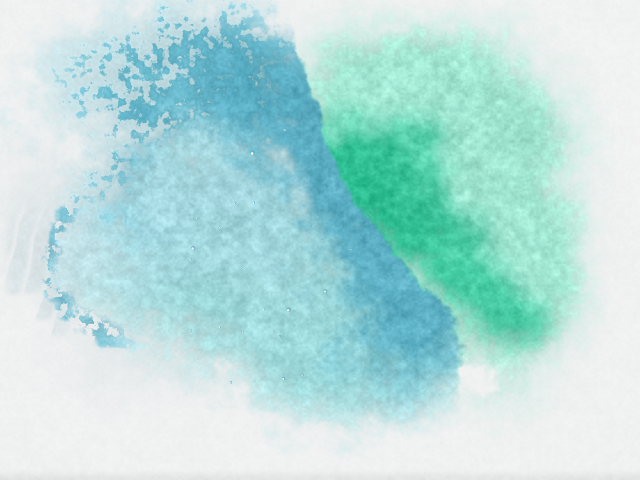
Give the GLSL for this background, as a Shadertoy shader.

```glsl
// Watercolour on white paper: a blue wash on the left meets a green one on the right.
// Each wash is a union of noise-warped ellipses, cut along one slanted seam;
// paper grain, dry-brush speckle, finger smears and tiny bubbles lie on top.

const vec3 PAPER = vec3(0.943, 0.945, 0.946);
const vec3 SMEAR = vec3(0.82, 0.87, 0.885);
const vec3 PALE_BLUE = vec3(0.65, 0.85, 0.88);
const vec3 AQUA = vec3(0.61, 0.845, 0.85);
const vec3 DEEP_BLUE = vec3(0.34, 0.675, 0.76);
const vec3 MINT = vec3(0.625, 0.895, 0.815);
const vec3 EMERALD = vec3(0.28, 0.795, 0.64);
const vec3 DARK_GREEN = vec3(0.15, 0.73, 0.55);
const float WARP = 0.085;       // raggedness of the wash outlines
const float GRAIN_FREQ = 75.0;  // dry-brush speckles per canvas height
const float TOOTH_FREQ = 210.0; // paper tooth per canvas height
const float BUBBLE_CELL = 0.047;

float hash(vec2 p) {
    return fract(sin(dot(p, vec2(127.1, 311.7))) * 43758.5453);
}

float noise(vec2 p) {
    vec2 i = floor(p), f = fract(p);
    f = f * f * (3.0 - 2.0 * f);
    return mix(mix(hash(i), hash(i + vec2(1, 0)), f.x),
               mix(hash(i + vec2(0, 1)), hash(i + vec2(1, 1)), f.x), f.y);
}

float fbm(vec2 p) {
    float sum = 0.0, amp = 0.5;
    for (int i = 0; i < 5; i++) {
        sum += amp * noise(p);
        p = mat2(1.6, 1.2, -1.2, 1.6) * p + 7.3;
        amp *= 0.5;
    }
    return sum;
}

// Approximate depth inside an ellipse, negative outside
float blot(vec2 p, vec2 centre, vec2 radii) {
    return (1.0 - length((p - centre) / radii)) * min(radii.x, radii.y);
}

// Horizontal position of the seam between the two washes
float seam(float y) {
    return 0.955 - 0.3 * max(y - 0.27, 0.0) - 0.65 * max(y - 0.358, 0.0)
         + 0.57 * max(y - 0.55, 0.0);
}

// Slanted finger strokes at the left margin
float fingers(vec2 p) {
    float s = (p.x - 0.25 * (p.y - 0.5)) / 0.042 + 0.5 * fbm(p * 12.0);
    float foot = 0.29 + 0.11 * hash(vec2(floor(s), 4.0));
    float stroke = smoothstep(0.0, 0.15, fract(s)) * smoothstep(1.0, 0.7, fract(s));
    return stroke * smoothstep(foot, foot + 0.02, p.y) * smoothstep(0.62, 0.48, p.y)
         * smoothstep(0.0, 0.03, p.x) * smoothstep(0.18, 0.10, p.x);
}

void mainImage(out vec4 fragColor, in vec2 fragCoord) {
    vec2 p = fragCoord / iResolution.xy * vec2(4.0 / 3.0, 1.0);
    float cloud = fbm(p * 7.0) - 0.48;
    float detail = fbm(p * 32.0 + 9.0) - 0.48;
    float grain = (fbm(p * GRAIN_FREQ) - 0.48) * 1.8;
    float tooth = noise(p * TOOTH_FREQ) - 0.5;
    float ragged = WARP * (cloud + 0.7 * detail + 0.25 * grain);
    float side = p.x - seam(p.y) + 0.05 * cloud + 0.04 * detail;

    // Paper and its faint stains
    vec3 col = PAPER + 0.015 * cloud - 0.05 * smoothstep(0.025, 0.0, p.y);
    float stain = max(blot(p, vec2(0.36, 0.30), vec2(0.34, 0.15)),
                      blot(p, vec2(0.15, 0.52), vec2(0.19, 0.24)));
    col = mix(col, SMEAR, 0.4 * smoothstep(-0.04, 0.14, stain + 2.0 * ragged));
    col = mix(col, SMEAR, 0.65 * fingers(p));

    // Blue wash with a pale halo
    float top = max(blot(p, vec2(0.41, 0.81), vec2(0.31, 0.21)),
                    blot(p, vec2(0.31, 0.66), vec2(0.15, 0.17)));
    float lobe = blot(p, vec2(0.26, 0.45), vec2(0.16, 0.155)) + ragged * 0.6;
    float body = max(blot(p, vec2(0.50, 0.50), vec2(0.26, 0.27)),
                     blot(p, vec2(0.70, 0.33), vec2(0.25, 0.215)));
    body = max(body, max(blot(p, vec2(0.85, 0.28), vec2(0.21, 0.13)),
                         blot(p, vec2(0.72, 0.53), vec2(0.20, 0.23))));
    float leftOfSeam = smoothstep(0.008, -0.004, side);
    vec3 wash = mix(AQUA, PALE_BLUE, smoothstep(0.3, 0.55, p.y + 0.3 * cloud));
    float halo = smoothstep(-0.07, 0.06, max(body, top) + 2.0 * ragged);
    col = mix(col, wash, 0.38 * halo * leftOfSeam);
    col = mix(col, wash, (0.5 + 0.6 * cloud) * smoothstep(-0.01, 0.07, lobe));
    col = mix(col, wash, leftOfSeam * smoothstep(-0.02, 0.11, body + 1.3 * ragged));

    // Dry, speckled top of the blue wash
    float dry = smoothstep(0.62, 0.2, p.x) * 0.6 + smoothstep(0.82, 0.98, p.y) * 0.3;
    float cover = smoothstep(-0.02, 0.10, top + 1.4 * ragged);
    float speckle = smoothstep(-0.15, 0.15, grain + 0.55 * cover - dry);
    float light = smoothstep(-0.02, 0.09, blot(p, vec2(0.41, 0.62), vec2(0.20, 0.17)) + ragged);
    vec3 topTone = mix(DEEP_BLUE, wash, clamp(max(light, 0.15 + 0.8 * cloud), 0.0, 1.0));
    col = mix(col, topTone, leftOfSeam * cover * mix(speckle, 1.0, max(light, 0.15)));

    // Deep band beside the seam, and the crusted rim of the lower lobe
    float band = smoothstep(-0.27, -0.11, side + 0.3 * cloud + 0.1 * detail)
               * smoothstep(0.17, 0.34, p.y + 0.2 * cloud) * smoothstep(0.96, 0.82, p.y);
    col = mix(col, DEEP_BLUE, 0.93 * band * leftOfSeam);
    float rim = smoothstep(-0.016, 0.004, lobe) * smoothstep(0.045, 0.01, lobe)
              * smoothstep(0.29, 0.17, p.x + 0.25 * (p.y - 0.42));
    col = mix(col, DEEP_BLUE, 0.75 * rim * smoothstep(-0.12, 0.12, grain));

    // Green wash, emerald near the seam, with a bare gap at its foot
    float green = max(blot(p, vec2(0.90, 0.68), vec2(0.30, 0.27)),
                      blot(p, vec2(1.045, 0.46), vec2(0.19, 0.295)));
    green = max(green, blot(p, vec2(0.76, 0.83), vec2(0.16, 0.12))) + 1.2 * ragged;
    float rightOfSeam = smoothstep(-0.008, 0.004, side);
    float bare = blot(p, vec2(0.995, 0.215), vec2(0.05, 0.04)) + 0.8 * ragged;
    float greenMask = rightOfSeam * smoothstep(0.018, -0.008, bare)
                    * (0.25 * smoothstep(-0.07, 0.03, green) + 0.75 * smoothstep(-0.01, 0.09, green));
    float core = smoothstep(0.28, 0.12, side + 0.18 * cloud)
               * smoothstep(0.83, 0.70, p.y + 0.2 * cloud) * smoothstep(0.23, 0.32, p.y);
    core *= mix(1.0, smoothstep(0.0, 0.09, side), 0.65 * smoothstep(0.43, 0.34, p.y));
    float dark = smoothstep(0.20, 0.02, side) * smoothstep(0.36, 0.5, p.y);
    vec3 greenTone = mix(MINT, mix(EMERALD, DARK_GREEN, 0.8 * dark), core);
    col = mix(col, greenTone, greenMask);

    // Pigment granulation on thick paint, and the tooth of the paper
    float paint = smoothstep(0.03, 0.3, distance(col, PAPER));
    col += paint * (0.12 * detail + 0.05 * cloud + 0.09 * grain + 0.035 * tooth);
    col += 0.014 * tooth + 0.012 * grain;

    // Bubbles scattered along the middle of the blue wash
    vec2 cell = floor(p / BUBBLE_CELL);
    vec2 jitter = 0.2 + 0.6 * vec2(hash(cell), hash(cell + 31.0));
    float radius = 0.0013 + 0.0028 * pow(hash(cell + 57.0), 4.0);
    vec2 offset = p - (cell + jitter) * BUBBLE_CELL;
    float zone = smoothstep(0.0, 0.04, blot(p, vec2(0.55, 0.45), vec2(0.20, 0.32)));
    float bubble = zone * step(0.6, hash(cell + 83.0));
    col = mix(col, DEEP_BLUE, 0.6 * bubble * smoothstep(radius * 1.6, radius, length(offset)));
    col = mix(col, PAPER, bubble * smoothstep(radius, radius * 0.4, length(offset + radius * 0.35)));

    fragColor = vec4(clamp(col, 0.0, 1.0), 1.0);
}
```
